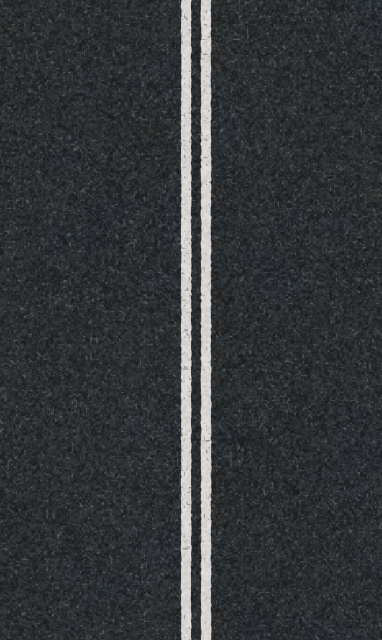
This texture is drawn by a Shadertoy shader. Its source:

```glsl
// Dark, grainy asphalt with two worn white stripes running along the road.

float hash(vec2 p) {
    vec3 q = fract(vec3(p.xyx) * 0.1031);
    q += dot(q, q.yzx + 33.33);
    return fract((q.x + q.y) * q.z);
}

float valueNoise(vec2 p) {
    vec2 cell = floor(p), f = fract(p);
    f = f * f * (3.0 - 2.0 * f);
    return mix(mix(hash(cell), hash(cell + vec2(1, 0)), f.x),
               mix(hash(cell + vec2(0, 1)), hash(cell + vec2(1, 1)), f.x), f.y);
}

float fbm(vec2 p) {
    float sum = 0.0, gain = 0.5;
    for (int i = 0; i < 4; i++) {
        sum += gain * valueNoise(p);
        p = mat2(1.6, 1.2, -1.2, 1.6) * p + 17.3;
        gain *= 0.5;
    }
    return sum / 0.9375;
}

// Coverage of a vertical stripe, in fractions of the canvas width
float stripe(float x, float center, float halfWidth, float blur) {
    return 1.0 - smoothstep(-blur, blur, abs(x - center) - halfWidth);
}

vec3 asphalt(vec2 p, float coarse, float fine) {
    float patches = fbm(p * vec2(5.0, 7.0) + 4.0) - 0.5;
    float tone = 0.174 + 0.085 * (coarse - 0.5) + 0.085 * (fine - 0.5) + 0.025 * patches;

    // Bright mineral chips, some warm and some cool
    float chip = smoothstep(0.72, 0.98, valueNoise(p * 310.0 + 71.0));
    float warmth = valueNoise(p * 160.0 + 133.0) - 0.5;
    vec3 color = tone * vec3(0.95, 1.01, 1.05);
    color += chip * (0.12 + vec3(0.09, 0.02, -0.09) * warmth);

    // Faint blue stains
    float stain = smoothstep(0.5, 0.75, fbm(p * 9.0 + 31.0));
    return color + stain * vec3(-0.006, 0.002, 0.012);
}

vec3 paint(vec2 p, float coarse, float fine) {
    float wear = fbm(p * vec2(24.0, 16.0) + 50.0);
    vec3 color = vec3(0.845, 0.832, 0.822) + 0.07 * (coarse - 0.5) + 0.05 * (fine - 0.5);
    float pit = smoothstep(0.76, 0.98, valueNoise(p * 260.0 + 211.0));
    return color - pit * mix(0.1, 0.3, wear);
}

void mainImage(out vec4 fragColor, in vec2 fragCoord) {
    vec2 p = fragCoord / iResolution.y;
    float x = fragCoord.x / iResolution.x;

    // Aggregate at two scales
    float coarse = valueNoise(p * 230.0 + 9.0);
    float fine = valueNoise(p * 390.0 + 27.0);

    // Twin stripes with slightly ragged edges
    float raggedX = x + 0.0028 * (valueNoise(p * 200.0 + 90.0) - 0.5);
    float blur = max(0.0014, 0.7 / iResolution.x);
    float mask = max(stripe(raggedX, 0.4873, 0.0132, blur),
                     stripe(raggedX, 0.5393, 0.0132, blur));

    vec3 color = mix(asphalt(p, coarse, fine), paint(p, coarse, fine), mask);
    fragColor = vec4(clamp(color, 0.0, 1.0), 1.0);
}
```
